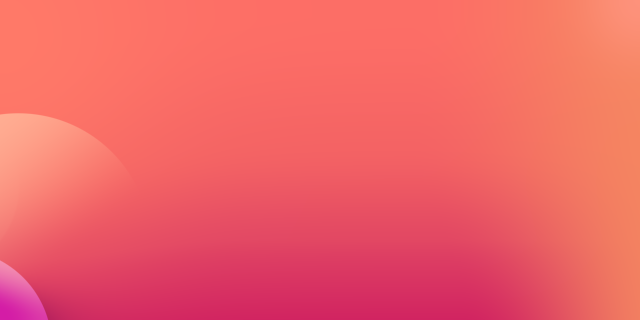
Give the GLSL for this background, as a Shadertoy shader.

```glsl
const vec3 CORAL = vec3(0.99, 0.43, 0.40);
const vec3 ROSE = vec3(0.95, 0.38, 0.39);
const vec3 RASPBERRY = vec3(0.88, 0.27, 0.39);
const vec3 CRIMSON = vec3(0.82, 0.14, 0.38);
const vec3 ORANGE = vec3(0.96, 0.53, 0.38);
const vec3 SALMON = vec3(1.00, 0.48, 0.41);
const vec3 BLUSH = vec3(1.00, 0.58, 0.50);
const vec3 PEACH = vec3(1.00, 0.70, 0.59);
const vec3 PINK = vec3(0.96, 0.58, 0.69);
const vec3 MAGENTA = vec3(0.83, 0.11, 0.65);
const vec3 PLUM = vec3(0.67, 0.11, 0.36);

// Soft round glow, one at its centre
float glow(vec2 p, vec2 center, vec2 size) {
    vec2 q = (p - center) / size;
    return exp(-dot(q, q));
}

// Antialiased coverage of a disc
float disc(vec2 p, vec2 center, float radius, float pixel) {
    return smoothstep(pixel, -pixel, length(p - center) - radius);
}

// Four evenly blended bands from crimson up to coral
vec3 verticalGradient(float y) {
    vec3 color = mix(CRIMSON, RASPBERRY, clamp(y / 0.25, 0.0, 1.0));
    color = mix(color, ROSE, smoothstep(0.18, 0.55, y));
    return mix(color, CORAL, smoothstep(0.40, 0.95, y));
}

vec3 backdrop(vec2 p, float aspect) {
    float fromRight = aspect - p.x;
    // The dark band sags slightly towards the left edge
    float lift = 0.07 * smoothstep(0.75, 0.0, p.x);
    vec3 color = verticalGradient(p.y + lift);
    color = mix(color, SALMON, 0.9 * glow(p, vec2(0.0, 0.88), vec2(0.50, 0.55)));
    float reach = mix(0.56, 0.72, smoothstep(0.0, 0.6, p.y));
    color = mix(color, ORANGE, 0.95 * smoothstep(reach, -0.08, fromRight));
    return mix(color, BLUSH, 0.85 * glow(p, vec2(aspect, 1.0), vec2(0.17, 0.18)));
}

// Translucent disc, bright at upper left and fading to lower right
vec3 addPeachDisc(vec3 color, vec2 p, float pixel) {
    float along = dot(p - vec2(0.0, 0.61), vec2(0.65, -0.76));
    float opacity = 0.92 * (1.0 - smoothstep(-0.06, 0.46, along));
    opacity *= disc(p, vec2(0.057, 0.232), 0.414, pixel);
    color = mix(color, PEACH, opacity);
    // Faint inner overlap at the left edge
    float overlap = disc(p, vec2(-0.22, 0.42), 0.28, 2.0 * pixel);
    return mix(color, PEACH, 0.07 * overlap * smoothstep(0.55, 0.3, p.y));
}

vec3 addMagentaDisc(vec3 color, vec2 p, float pixel) {
    vec2 center = vec2(-0.143, -0.083);
    float radius = 0.305;
    // Shadow cast along the lower edge
    float gap = max(length(p - center) - radius, 0.0);
    float shadow = exp(-gap / 0.09) * smoothstep(0.16, -0.02, p.y);
    color = mix(color, PLUM, 0.75 * shadow);
    // Fill runs from a pale rim to a saturated base
    float depth = smoothstep(0.21, 0.03, p.y + 0.25 * p.x);
    vec3 fill = mix(PINK, MAGENTA, depth);
    fill = mix(fill, PINK, 0.25 * smoothstep(0.12, 0.0, radius - length(p - center)));
    return mix(color, fill, disc(p, center, radius, pixel));
}

void mainImage(out vec4 fragColor, in vec2 fragCoord) {
    vec2 p = fragCoord / iResolution.y;
    float aspect = iResolution.x / iResolution.y;
    float pixel = 0.75 / iResolution.y;

    vec3 color = backdrop(p, aspect);
    color = addPeachDisc(color, p, pixel);
    color = addMagentaDisc(color, p, pixel);
    fragColor = vec4(color, 1.0);
}
```
